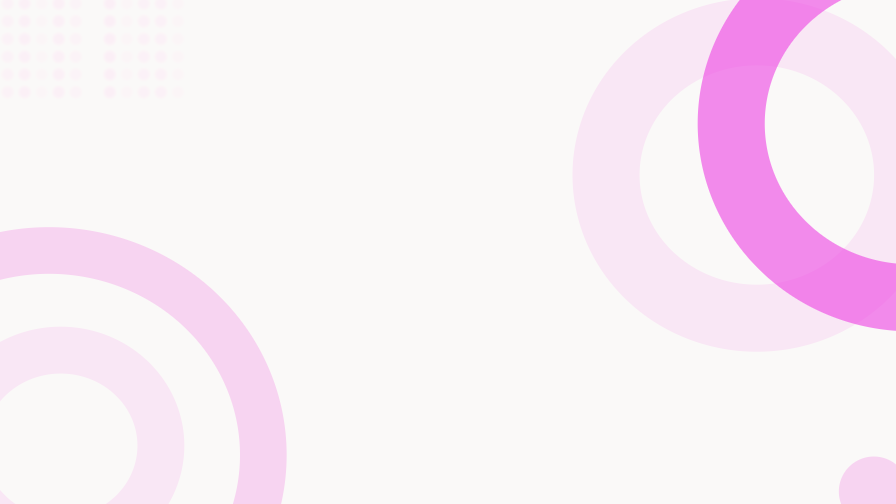
A Shadertoy shader for this background:

```glsl
// Coverage of a filled ellipse, softened over one pixel
float ellipse(vec2 p, vec2 center, vec2 radii, float pixel) {
    vec2 q = (p - center) / radii;
    float k = length(q);
    float dist = k * (k - 1.0) / max(length(q / radii), 1e-5);
    return clamp(0.5 - dist / pixel, 0.0, 1.0);
}

// Band of even width lying inside an outer ellipse
float ring(vec2 p, vec2 center, vec2 radii, float width, float pixel) {
    return ellipse(p, center, radii, pixel) - ellipse(p, center, radii - width, pixel);
}

// Soft dot grid in the upper left, with one empty column
float dotGrid(vec2 p) {
    vec2 pitch = vec2(14.6, 15.2);
    vec2 q = (p - vec2(6.5, 3.0)) / pitch;
    vec2 cell = floor(q + 0.5);
    vec2 offset = (q - cell) * pitch;
    float inside = step(-0.5, cell.x) * step(cell.x, 10.5) * step(-0.5, cell.y) * step(cell.y, 5.5);
    float filled = step(0.5, abs(cell.x - 5.0));
    float strength = 0.7 + 0.3 * sin(cell.x * 2.4);
    return inside * filled * strength * (1.0 - smoothstep(2.5, 7.5, length(offset)));
}

void mainImage(out vec4 fragColor, in vec2 fragCoord) {
    // Design space: 768 by 432 units, measured down from the top
    vec2 p = fragCoord / iResolution.xy * vec2(768.0, 432.0);
    p.y = 432.0 - p.y;
    float pixel = 432.0 / iResolution.y;

    vec3 blush = vec3(0.976, 0.906, 0.961);
    vec3 pink = vec3(0.969, 0.831, 0.945);
    vec3 magenta = vec3(0.93, 0.25, 0.887);
    vec3 color = vec3(0.982, 0.978, 0.972);

    color = mix(color, vec3(0.984, 0.938, 0.966), dotGrid(p));

    // Lower left arcs
    color = mix(color, pink, ring(p, vec2(42.0, 390.0), vec2(203.7, 195.3), 40.0, pixel));
    color = mix(color, blush, ring(p, vec2(52.0, 382.0), vec2(106.0, 102.0), 40.2, pixel));

    // Upper right rings, the front one translucent
    color = mix(color, blush, ring(p, vec2(648.7, 150.0), vec2(158.0, 151.5), 57.5, pixel));
    color = mix(color, magenta, 0.6 * ring(p, vec2(781.0, 106.0), vec2(183.0, 178.0), 57.5, pixel));

    // Lower right disc
    color = mix(color, pink, ellipse(p, vec2(749.0, 421.3), vec2(30.0), pixel));

    fragColor = vec4(color, 1.0);
}
```
